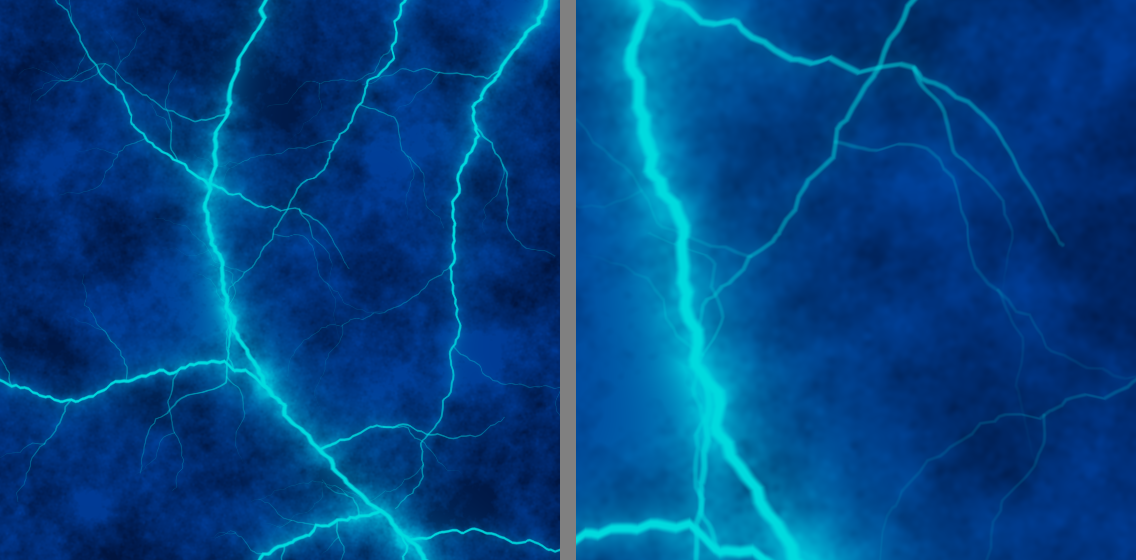
Left, the full canvas; right, a detail of the centre.
Reproduce this texture procedurally as a WebGL 1 fragment shader.

```glsl
precision highp float;
// Branching cyan lightning with soft halos over mottled deep blue clouds.
uniform vec2 u_resolution;

const float PI = 3.14159;

struct Bolt { vec2 from; vec2 to; vec2 bend; float seed; };

float rand(float n) {
  n = fract(n * 0.1031);
  n *= n + 33.33;
  n *= n + n;
  return fract(n);
}

vec3 rand3(vec2 cell) {
  vec3 q = fract(cell.xyx * vec3(0.1031, 0.1030, 0.0973));
  q += dot(q, q.yxz + 33.33);
  return fract((q.xxy + q.yzz) * q.zyx);
}

// Cellular noise: soft signed blobs, one scattered in each cell.
float blobs(vec2 p) {
  vec2 cell = floor(p);
  float sum = 0.0;
  for (int y = -1; y <= 1; y++) {
    for (int x = -1; x <= 1; x++) {
      vec2 c = cell + vec2(float(x), float(y));
      vec3 r = rand3(c);
      vec2 d = p - c - r.xy;
      float k = max(0.0, 1.0 - dot(d, d));
      sum += (r.z - 0.5) * k * k * k;
    }
  }
  return sum;
}

float clouds(vec2 p) {
  float sum = 0.47, gain = 0.95;
  p = p * 5.0 + 20.0;
  for (int i = 0; i < 6; i++) {
    sum += gain * blobs(p);
    p = mat2(0.8, 0.6, -0.6, 0.8) * p * 2.1 + 40.0;
    gain *= 0.72;
  }
  return clamp(sum, 0.0, 1.0);
}

// Straight-sided 1D noise gives the zigzag of a bolt.
float zigzag(float x, float seed) {
  float i = floor(x) + seed * 17.0;
  return mix(rand(i), rand(i + 1.0), fract(x)) - 0.5;
}

float sway(Bolt b, float s) {
  return b.bend.x * sin(PI * s) + b.bend.y * sin(2.0 * PI * s);
}

float kinks(Bolt b, float t) {
  return smoothstep(0.0, 0.03, t) * (0.024 * zigzag(t * 18.0, b.seed)
    + 0.011 * zigzag(t * 52.0, b.seed + 3.0) + 0.004 * zigzag(t * 130.0, b.seed + 7.0));
}

vec2 pathAt(Bolt b, float s) {
  vec2 run = b.to - b.from;
  float len = length(run);
  return b.from + run * s + vec2(-run.y, run.x) / len * (sway(b, s) + kinks(b, s * len));
}

vec2 screenBlend(vec2 a, vec2 b) { return 1.0 - (1.0 - a) * (1.0 - b); }

// x: bright core, y: halo. Width runs from start to end of the bolt.
vec2 bolt(vec2 p, Bolt b, vec2 width) {
  vec2 run = b.to - b.from;
  float len = length(run);
  vec2 dir = run / len;
  vec2 q = vec2(dot(p - b.from, dir), dot(p - b.from, vec2(-dir.y, dir.x)));
  float s = clamp(q.x / len, 0.0, 1.0);
  float slope = PI * (b.bend.x * cos(PI * s) + 2.0 * b.bend.y * cos(2.0 * PI * s)) / len;
  float squeeze = inversesqrt(1.0 + slope * slope);
  float across = q.y - sway(b, s);
  float beyond = q.x - s * len;
  float smoothDist = length(vec2(across * squeeze, beyond));
  float dist = length(vec2((across - kinks(b, s * len)) * squeeze, beyond));
  float w = mix(width.x, width.y, s);
  float core = (1.0 - smoothstep(w * 0.25, w + 0.0013, dist)) * min(1.0, w / 0.0026);
  float tight = 0.65 * min(1.0, w / 0.004) * exp(-dist / (w * 2.2 + 0.004));
  float wide = min(0.8, 1650.0 * pow(w, 1.5)) * exp(-smoothDist * 19.0);
  return vec2(core, 1.0 - (1.0 - tight) * (1.0 - wide));
}

vec2 turned(vec2 v, float a) {
  return vec2(v.x * cos(a) - v.y * sin(a), v.x * sin(a) + v.y * cos(a));
}

// A trunk with alternating branches, each carrying one twig.
vec2 tree(vec2 p, Bolt trunk, vec2 width) {
  vec2 light = bolt(p, trunk, width);
  for (int i = 0; i < 5; i++) {
    float fi = float(i), seed = trunk.seed * 9.0 + fi;
    float side = mod(fi, 2.0) * 2.0 - 1.0;
    float s = (fi + 0.3 + 0.6 * rand(seed)) / 5.0;
    vec2 start = pathAt(trunk, s);
    vec2 heading = normalize(pathAt(trunk, s + 0.06) - pathAt(trunk, s - 0.06));
    float reach = 0.04 + mix(0.2, 0.36, rand(seed + 0.5)) * distance(trunk.from, trunk.to);
    vec2 arm = turned(heading, side * mix(0.75, 1.5, rand(seed + 0.3))) * reach;
    vec2 bend = (vec2(rand(seed + 0.7), rand(seed + 0.9)) - 0.5) * 0.25 * reach;
    Bolt branch = Bolt(start, start + arm, bend, seed);
    vec2 thin = mix(width.x, width.y, s) * vec2(0.45, 0.1) * mix(0.6, 1.2, rand(seed + 0.2));
    light = screenBlend(light, bolt(p, branch, thin));
    vec2 fork = pathAt(branch, 0.3 + 0.4 * rand(seed + 0.4));
    Bolt twig = Bolt(fork, fork + turned(arm, -side * 0.7) * 0.5, bend * 0.4, seed + 50.0);
    light = screenBlend(light, bolt(p, twig, thin.x * vec2(0.5, 0.0)));
  }
  return light;
}

void main() {
  vec2 p = gl_FragCoord.xy / u_resolution.y;
  Bolt spine = Bolt(vec2(0.48, 1.01), vec2(0.77, -0.02), vec2(-0.22, -0.02), 1.0);
  vec2 light = tree(p, spine, vec2(0.0042, 0.0050));
  light = screenBlend(light, tree(p, Bolt(vec2(0.98, 1.01), vec2(0.715, 0.09), vec2(-0.03, -0.04), 2.0), vec2(0.0042, 0.0010)));
  light = screenBlend(light, tree(p, Bolt(pathAt(spine, 0.63), vec2(-0.02, 0.335), vec2(0.005, -0.04), 3.0), vec2(0.0036, 0.0023)));
  light = screenBlend(light, tree(p, Bolt(vec2(0.73, 1.01), pathAt(spine, 0.47), vec2(0.03, 0.01), 4.0), vec2(0.0027, 0.0008)));
  light = screenBlend(light, tree(p, Bolt(pathAt(spine, 0.28), vec2(0.09, 1.01), vec2(0.02, 0.01), 5.0), vec2(0.0028, 0.0011)));
  light = screenBlend(light, tree(p, Bolt(pathAt(spine, 0.88), vec2(0.46, -0.02), vec2(-0.02, 0.01), 6.0), vec2(0.0034, 0.0034)));
  light = screenBlend(light, bolt(p, Bolt(pathAt(spine, 0.94), vec2(1.02, 0.02), vec2(0.01), 7.0), vec2(0.0026, 0.0022)));

  // Clouds, then halo, then core.
  float cloud = clouds(p);
  float halo = min(1.0, light.y * (0.7 + 0.6 * cloud));
  vec3 color = mix(vec3(0.0, 0.08, 0.25), vec3(0.0, 0.225, 0.58), cloud);
  color = mix(color, mix(vec3(0.0, 0.33, 0.68), vec3(0.0, 0.74, 0.84), halo), halo);
  color = mix(color, vec3(0.0, 0.85, 0.87), light.x);
  gl_FragColor = vec4(color, 1.0);
}
```
